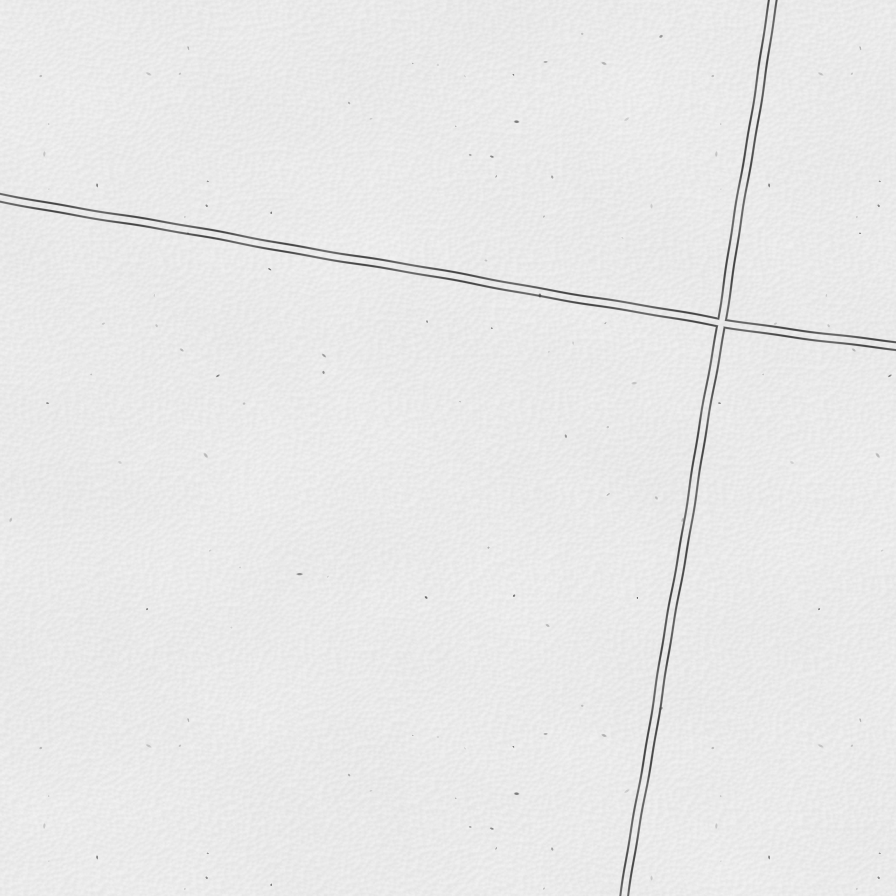
Give the GLSL for this texture, as a three.js fragment shader.

```glsl
// Two double-ruled roads crossing on pale, finely grained and flecked paper.
#define PAPER 0.918
#define INK 0.25
#define CROSSING vec2(0.8047, 0.6393)
#define ROAD_HALF 0.0043
#define INK_HALF 0.00085
#define EDGE 0.0011
#define GRAIN_SCALE vec2(150.0, 190.0)
#define GRAIN_DEPTH 0.034
#define TILE 0.75
#define FLECK_CELLS 24.0
#define FLECK_CHANCE 0.13

varying vec2 vUv;

float hash(vec2 p) {
  return fract(sin(dot(p, vec2(127.1, 311.7))) * 43758.55);
}

vec2 hash2(vec2 p) {
  return vec2(hash(p), hash(p + 47.3));
}

// Distance to the nearest scattered point
float cellular(vec2 p) {
  vec2 cell = floor(p);
  vec2 local = p - cell;
  float nearest = 4.0;
  for (int y = -1; y <= 1; y++) {
    for (int x = -1; x <= 1; x++) {
      vec2 o = vec2(float(x), float(y));
      vec2 d = o + hash2(cell + o) - local;
      nearest = min(nearest, dot(d, d));
    }
  }
  return sqrt(nearest);
}

// Layered sines for broad, soft tone changes
float mottle(vec2 p) {
  float sum = 0.0;
  float weight = 0.5;
  for (int i = 0; i < 4; i++) {
    sum += weight * sin(p.x + 1.7 * sin(p.y * 0.8)) * sin(p.y * 1.3 + sin(p.x));
    p = mat2(1.5, 1.1, -1.1, 1.5) * p + 2.3;
    weight *= 0.6;
  }
  return sum;
}

// Relief of the paper, lit from the upper left
float grain(vec2 uv) {
  vec2 p = uv * GRAIN_SCALE;
  p += 0.4 * sin(p.yx * 0.37);
  float relief = cellular(p) - cellular(p + vec2(-0.3, 0.4));
  float fibre = cellular(uv * vec2(65.0, 115.0) + 9.0) - 0.5;
  return relief + 0.3 * fibre;
}

// Small tilted flecks in a repeating grid
float flecks(vec2 uv) {
  vec2 p = uv / TILE * FLECK_CELLS;
  vec2 cell = mod(floor(p), FLECK_CELLS);
  vec2 d = fract(p) - 0.2 - 0.6 * hash2(cell + 5.0);
  float angle = 6.283 * hash(cell + 13.0);
  float c = cos(angle);
  float s = sin(angle);
  d = mat2(c, -s, s, c) * d;
  float size = mix(0.025, 0.05, hash(cell + 21.0));
  d.x /= mix(1.0, 2.4, hash(cell + 29.0));
  float strength = mix(0.12, 0.75, pow(hash(cell + 37.0), 2.0));
  float present = step(hash(cell + 3.0), FLECK_CHANCE);
  return present * strength * (1.0 - smoothstep(size * 0.4, size * 1.4, length(d)));
}

// Signed distance to both roads joined, so the crossing stays open
float roads(vec2 uv) {
  vec2 q = uv - CROSSING;
  float fall = q.x < 0.0 ? 0.174 : 0.133;
  float lean = q.y < 0.0 ? 0.169 : 0.1625;
  float waveX = 0.0007 * sin(uv.x * 23.0) + 0.0003 * sin(uv.x * 71.0);
  float waveY = 0.0006 * sin(uv.y * 27.0) + 0.0003 * sin(uv.y * 83.0);
  float across = abs(q.y + fall * q.x + waveX) / sqrt(1.0 + fall * fall);
  float upward = abs(q.x - lean * q.y + waveY) / sqrt(1.0 + lean * lean);
  return min(across, upward) - ROAD_HALF;
}

void main() {
  // Paper tone and relief
  float tone = PAPER + 0.008 * mottle(vUv * vec2(9.0, 12.0));
  tone += GRAIN_DEPTH * grain(vUv);
  tone += 0.012 * (hash(floor(vUv * 512.0)) - 0.5);

  // Flecks
  tone = mix(tone, 0.2, flecks(vUv));

  // Inked road edges with uneven pressure
  float border = abs(roads(vUv));
  float ink = 1.0 - smoothstep(INK_HALF - 0.5 * EDGE, INK_HALF + EDGE, border);
  float pressure = 0.87 + 0.1 * sin(vUv.x * 61.0 + 2.0 * sin(vUv.y * 47.0));
  tone = mix(tone, INK, ink * pressure);

  gl_FragColor = vec4(vec3(tone), 1.0);
}
```
